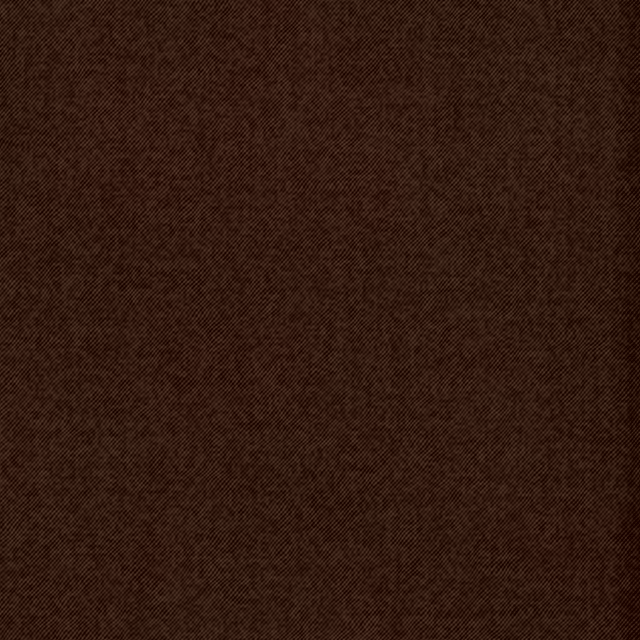
This texture is drawn by a WebGL 1 fragment shader. Its source:

```glsl
precision highp float;

// Dark brown woven cloth: two crossing waves form a fine staggered weave that
// leans up to the right, roughened by stitch and thread noise, then toned by
// faint reddish patches and a shaded right edge.

uniform vec2 u_resolution;

float hash(vec2 cell) {
  vec3 q = fract(vec3(cell.xyx) * 0.1031);
  q += dot(q, q.yzx + 33.33);
  return fract((q.x + q.y) * q.z);
}

// Smooth value noise, centred on zero.
float noise(vec2 p) {
  vec2 cell = floor(p);
  vec2 f = fract(p);
  f = f * f * (3.0 - 2.0 * f);
  float low = mix(hash(cell), hash(cell + vec2(1.0, 0.0)), f.x);
  float high = mix(hash(cell + vec2(0.0, 1.0)), hash(cell + 1.0), f.x);
  return mix(low, high, f.y) - 0.5;
}

float clouds(vec2 p) {
  float sum = 0.0;
  float weight = 0.55;
  for (int i = 0; i < 4; i++) {
    sum += weight * noise(p);
    p = p * 2.1 + 17.3;
    weight *= 0.55;
  }
  return sum;
}

// Staggered stitches; the rising diagonal is much the stronger of the two.
float weave(vec2 p) {
  vec2 wander = vec2(noise(p * vec2(60.0, 9.0)), noise(p * vec2(9.0, 60.0) + 40.0));
  vec2 phase = 6.2832 * (p * vec2(158.0, 142.0) + 0.45 * wander);
  float rising = cos(phase.x - phase.y);
  float falling = cos(phase.x + phase.y);
  float strength = 1.0 + 0.7 * noise(p * 45.0 + 80.0);
  return strength * (1.08 * rising + 0.4 * falling);
}

void main() {
  vec2 p = gl_FragCoord.xy / u_resolution;

  // Fade the weave where the canvas is too small to resolve it.
  float resolved = smoothstep(260.0, 440.0, min(u_resolution.x, u_resolution.y));
  float tone = resolved * weave(p);

  // Uneven stitches, and long threads in both directions.
  tone += 1.8 * resolved * noise(p * 225.0 + 5.0);
  tone += 0.35 * noise(p * vec2(170.0, 7.0) + 120.0);
  tone += 0.35 * noise(p * vec2(7.0, 220.0) + 160.0);

  // Broad wear and light falling off to the right and bottom.
  tone += 0.4 * clouds(p * 4.0 + 9.0);
  tone += 0.03 - 0.14 * p.x + 0.12 * (p.y - 0.5);
  tone -= 0.8 * smoothstep(0.95, 1.0, p.x);

  vec3 brown = vec3(0.200, 0.106, 0.066);
  vec3 lightStep = vec3(0.052, 0.050, 0.045);
  vec3 color = brown + lightStep * clamp(tone, -2.0, 2.6);

  // Faint reddish dye patches, mostly left of centre.
  float patchArea = 1.0 - smoothstep(0.1, 0.5, distance(p, vec2(0.36, 0.66)));
  float redness = clouds(p * 7.0 + 31.0) + 0.35 * patchArea - 0.1;
  color += vec3(0.006, -0.007, -0.002) * clamp(redness * 1.6, -0.3, 1.0);

  gl_FragColor = vec4(max(color, vec3(0.0)), 1.0);
}
```
